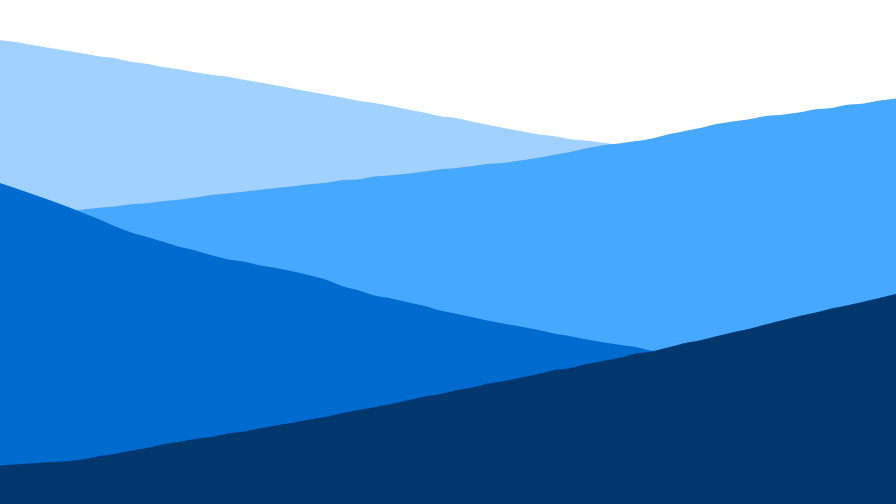
This background is drawn by a Shadertoy shader. Its source:

```glsl
const vec3 SKY = vec3(1.0);
const vec3 PALE_BLUE = vec3(0.63, 0.82, 1.0);
const vec3 BRIGHT_BLUE = vec3(0.28, 0.66, 1.0);
const vec3 DEEP_BLUE = vec3(0.0, 0.42, 0.81);
const vec3 NAVY = vec3(0.0, 0.22, 0.43);

float hash(float n) {
    n = fract(n * 0.1031);
    n *= n + 33.33;
    return fract(n * (n + n));
}

float noise(float x) {
    float cell = floor(x);
    return mix(hash(cell), hash(cell + 1.0), smoothstep(0.0, 1.0, x - cell));
}

// Rounded ramp: the slope changes by slopeChange around x = start
float bend(float x, float start, float slopeChange) {
    const float SOFTNESS = 0.012;
    float d = x - start;
    return 0.5 * slopeChange * (d + sqrt(d * d + SOFTNESS * SOFTNESS));
}

// Slight unevenness along a ridge
float roughness(float x, float seed) {
    return 0.0025 * (noise(x * 55.0 + seed) - 0.5);
}

// Ridge heights as a fraction of the canvas height, from far to near
float farRidge(float x) {
    return 0.921 - 0.292 * x + bend(x, 0.3, -0.037) + bend(x, 0.63, 0.139);
}

float middleRidge(float x) {
    return 0.5646 + 0.2014 * x
        + bend(x, 0.6, 0.155) + bend(x, 0.69, -0.269)
        + bend(x, 0.716, 0.34) + bend(x, 0.78, -0.127)
        + bend(x, 0.85, -0.0625);
}

float nearRidge(float x) {
    return 0.6366 - 0.627 * x
        + bend(x, 0.0885, -0.125) + bend(x, 0.15, 0.269)
        + bend(x, 0.241, 0.13) + bend(x, 0.352, -0.269)
        + bend(x, 0.404, 0.227) + bend(x, 0.521, 0.039)
        + bend(x, 0.625, 0.053);
}

float frontRidge(float x) {
    return 0.0775 + 0.088 * x + bend(x, 0.078, 0.2245)
        + bend(x, 0.39, 0.0486) + bend(x, 0.732, 0.0556);
}

// Fills everything below a ridge with one colour
vec3 paintHill(vec3 backdrop, vec3 hillColor, float ridge, float y, float edgeWidth) {
    float coverage = clamp((ridge - y) / edgeWidth + 0.5, 0.0, 1.0);
    return mix(backdrop, hillColor, coverage);
}

void mainImage(out vec4 fragColor, in vec2 fragCoord) {
    vec2 uv = fragCoord / iResolution.xy;
    float edgeWidth = 1.0 / iResolution.y;

    // Layers from back to front
    vec3 color = SKY;
    color = paintHill(color, PALE_BLUE, farRidge(uv.x) + roughness(uv.x, 11.0), uv.y, edgeWidth);
    color = paintHill(color, BRIGHT_BLUE, middleRidge(uv.x) + roughness(uv.x, 137.0), uv.y, edgeWidth);
    color = paintHill(color, DEEP_BLUE, nearRidge(uv.x) + roughness(uv.x, 251.0), uv.y, edgeWidth);
    color = paintHill(color, NAVY, frontRidge(uv.x) + roughness(uv.x, 389.0), uv.y, edgeWidth);

    fragColor = vec4(color, 1.0);
}
```
